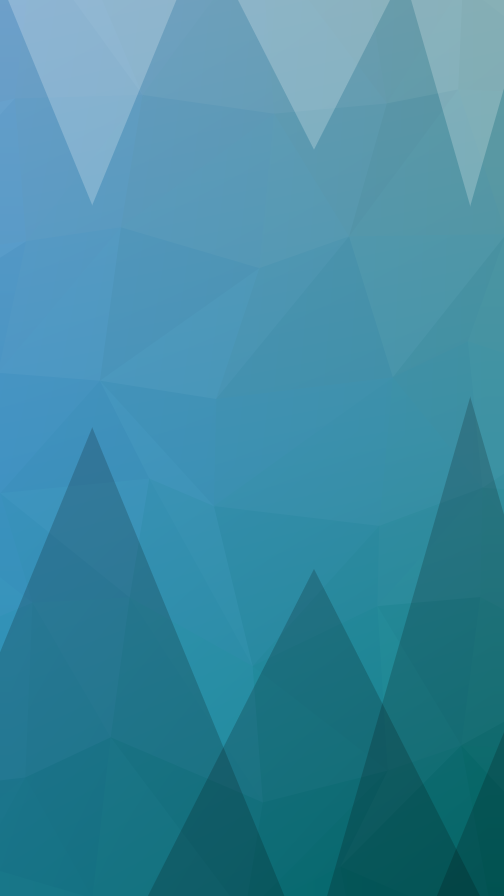
Write a WebGL 1 fragment shader that draws this background.

```glsl
precision highp float;

uniform vec2 u_resolution;

// Backdrop colours, left and right sides
const vec3 LEFT_TOP = vec3(0.45, 0.64, 0.80);
const vec3 LEFT_MIDDLE = vec3(0.26, 0.58, 0.77);
const vec3 LEFT_BOTTOM = vec3(0.11, 0.56, 0.65);
const vec3 RIGHT_TOP = vec3(0.40, 0.60, 0.63);
const vec3 RIGHT_MIDDLE = vec3(0.22, 0.56, 0.63);
const vec3 RIGHT_BOTTOM = vec3(0.0, 0.48, 0.47);

// Faceted mesh
const vec2 MESH_CELLS = vec2(4.2, 6.8);
const float VERTEX_JITTER = 0.58;
const float FACET_FLATNESS = 0.45;
const float FACET_TINT = 0.022;

// Peaks: centre x, half-width per height, lower tip y, upper tip y
const vec4 PEAK_WIDE = vec4(0.183, 0.729, 0.523, 0.771);
const vec4 PEAK_BROAD = vec4(0.623, 0.903, 0.365, 0.833);
const vec4 PEAK_STEEP = vec4(0.933, 0.510, 0.557, 0.770);
const float PEAK_PERIOD = 1.065;
const float SHADE_ALPHA = 0.18;
const float LIGHT_ALPHA = 0.22;

vec2 hash2(vec2 cell) {
  vec3 q = fract(cell.xyx * vec3(0.1031, 0.1030, 0.0973));
  q += dot(q, q.yzx + 33.33);
  return fract((q.xx + q.yz) * q.zy);
}

vec3 backdrop(vec2 p) {
  float lower = clamp(p.y * 2.0, 0.0, 1.0);
  float upper = clamp(p.y * 2.0 - 1.0, 0.0, 1.0);
  vec3 left = mix(mix(LEFT_BOTTOM, LEFT_MIDDLE, lower), LEFT_TOP, upper);
  vec3 right = mix(mix(RIGHT_BOTTOM, RIGHT_MIDDLE, lower), RIGHT_TOP, upper);
  return mix(left, right, clamp(p.x, 0.0, 1.0));
}

vec2 vertexAt(vec2 cell) {
  return cell + (hash2(cell + 11.0) - 0.5) * VERTEX_JITTER;
}

float cross2(vec2 a, vec2 b) {
  return a.x * b.y - a.y * b.x;
}

float edgeDistance(vec2 p, vec2 a, vec2 b) {
  return cross2(b - a, p - a) / length(b - a);
}

// Triangle colour weighted by its coverage of the pixel
vec4 facet(vec2 p, vec2 a, vec2 b, vec2 c, float tint) {
  float winding = sign(cross2(b - a, c - a));
  float inside = min(winding * edgeDistance(p, a, b),
                 min(winding * edgeDistance(p, b, c),
                     winding * edgeDistance(p, c, a)));
  float pixel = MESH_CELLS.y / u_resolution.y;
  float coverage = clamp(inside / pixel + 0.5, 0.0, 1.0);
  vec2 samplePoint = mix(p, (a + b + c) / 3.0, FACET_FLATNESS);
  vec3 colour = backdrop(samplePoint / MESH_CELLS) + (tint - 0.5) * FACET_TINT;
  return vec4(colour, 1.0) * coverage;
}

// Jittered grid, each cell split along a random diagonal
vec3 mesh(vec2 uv) {
  vec2 p = uv * MESH_CELLS;
  vec4 total = vec4(0.0);
  for (int j = -1; j <= 1; j++) {
    for (int i = -1; i <= 1; i++) {
      vec2 cell = floor(p) + vec2(float(i), float(j));
      vec2 a = vertexAt(cell);
      vec2 b = vertexAt(cell + vec2(1.0, 0.0));
      vec2 c = vertexAt(cell + vec2(1.0, 1.0));
      vec2 d = vertexAt(cell + vec2(0.0, 1.0));
      vec2 tint = hash2(cell + 47.0);
      if (hash2(cell + 83.0).x > 0.5) {
        total += facet(p, a, b, c, tint.x) + facet(p, a, c, d, tint.y);
      } else {
        total += facet(p, a, b, d, tint.x) + facet(p, b, c, d, tint.y);
      }
    }
  }
  return total.rgb / max(total.a, 0.001);
}

// Positive rise lies on the solid side of the tip
float peakCoverage(float offset, float rise, float slope) {
  float pixel = length(vec2(1.0, slope) / u_resolution);
  return clamp((slope * rise - abs(offset)) / pixel + 0.5, 0.0, 1.0);
}

void addPeak(inout vec3 colour, vec2 uv, vec4 peak) {
  float offset = uv.x - peak.x;
  float shade = peakCoverage(offset, peak.z - uv.y, peak.y);
  float light = peakCoverage(offset, uv.y - peak.w, peak.y);
  colour *= 1.0 - SHADE_ALPHA * shade;
  colour = mix(colour, vec3(1.0), LIGHT_ALPHA * light);
}

void main() {
  vec2 uv = gl_FragCoord.xy / u_resolution;
  vec3 colour = mesh(uv);
  for (int i = 0; i < 2; i++) {
    vec4 shift = vec4(float(i) * PEAK_PERIOD, 0.0, 0.0, 0.0);
    addPeak(colour, uv, PEAK_WIDE + shift);
    addPeak(colour, uv, PEAK_BROAD + shift);
    addPeak(colour, uv, PEAK_STEEP + shift);
  }
  gl_FragColor = vec4(colour, 1.0);
}
```
